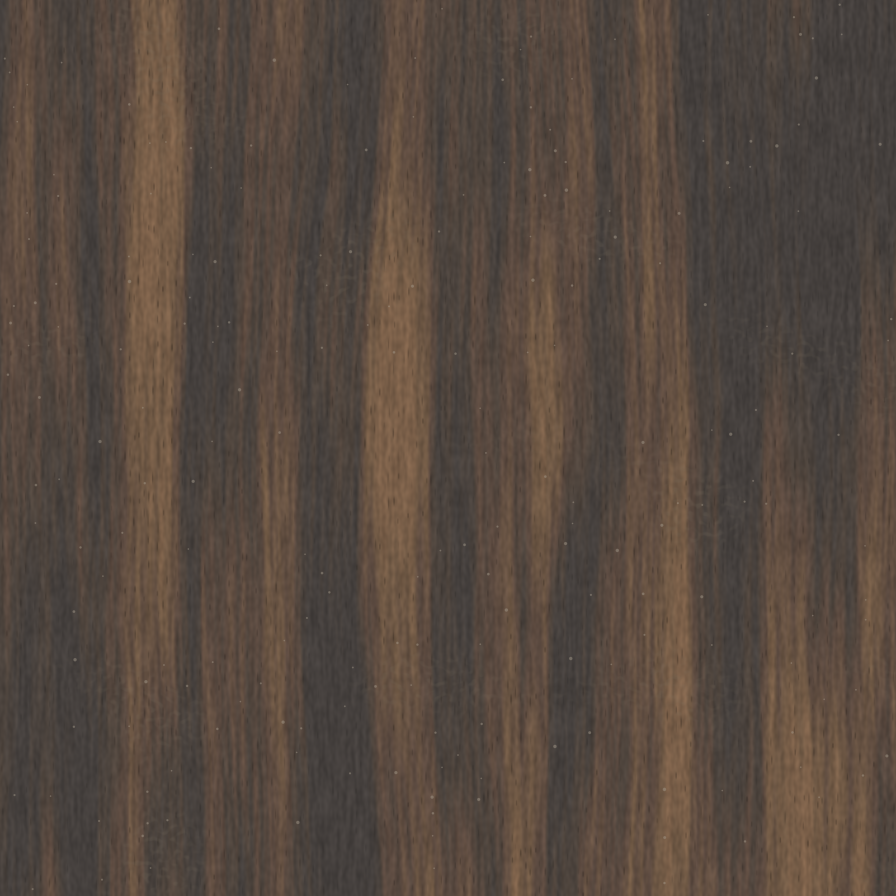
Reproduce this texture procedurally as a WebGL 2 fragment shader.

```glsl
#version 300 es
precision highp float;
// Dark streaked hardwood veneer: vertical bands, tapering flames, fine fibres, pores and dust.

#define BAND_COUNT 7.0
#define BAND_SHIFT 0.02
#define BAND_GAIN 0.62
#define FLAME_GAIN 1.7
#define STREAK_GAIN 1.7
#define THREAD_GAIN 1.35
#define FIBRE_GAIN 0.95
#define GRAIN_CONTRAST 0.17
#define PORE_DEPTH 0.17
#define SPECK_SHARE 0.12
#define SPECK_ALPHA 0.50
#define HAZE_ALPHA 0.16

uniform vec2 u_resolution;
out vec4 fragColor;

// Two random values in 0..1 for an integer cell
vec2 hash2(vec2 cell) {
    uvec2 v = uvec2(ivec2(cell)) * 1664525u + 1013904223u;
    v.x += v.y * 1664525u;
    v.y += v.x * 1664525u;
    v ^= v >> 16u;
    v.x += v.y * 1664525u;
    v.y += v.x * 1664525u;
    v ^= v >> 16u;
    return vec2(v & 65535u) / 65535.0;
}

float cornerSlope(vec2 cell, vec2 offset) {
    float angle = 6.2832 * hash2(cell).x;
    return dot(vec2(cos(angle), sin(angle)), offset);
}

// Gradient noise, roughly -0.7..0.7
float gradNoise(vec2 p) {
    vec2 i = floor(p), f = p - i;
    vec2 w = f * f * f * (f * (f * 6.0 - 15.0) + 10.0);
    vec2 e = vec2(1.0, 0.0);
    float low = mix(cornerSlope(i, f), cornerSlope(i + e.xy, f - e.xy), w.x);
    float high = mix(cornerSlope(i + e.yx, f - e.yx), cornerSlope(i + e.xx, f - e.xx), w.x);
    return mix(low, high, w.y);
}

// Wood tone as a rank in 0..1, from darkest to lightest
float woodTone(vec2 p) {
    float x = p.x + 0.040 * gradNoise(vec2(p.x * 3.0 + 5.3, p.y * 1.3 + 2.4))
                  + 0.007 * gradNoise(vec2(p.x * 14.0, p.y * 4.0 + 9.1));
    float z = 0.12 + BAND_GAIN * cos(6.2832 * BAND_COUNT * (x - BAND_SHIFT));
    z += FLAME_GAIN * gradNoise(vec2(x * 5.5 + 11.7, p.y * 1.6 + 3.3));
    z += STREAK_GAIN * gradNoise(vec2(x * 16.0 + 31.2, p.y * 1.5 + 7.4));
    z += THREAD_GAIN * gradNoise(vec2(x * 38.0 + 3.6, p.y * 1.7 + 17.3));
    z += FIBRE_GAIN * gradNoise(vec2(x * 85.0 + 8.1, p.y * 2.6 + 23.5));
    z += FIBRE_GAIN * gradNoise(vec2(x * 160.0 + 2.7, p.y * 6.0 + 51.5));
    // Flames on the right open out towards the bottom, the left edge stays dark
    z += 1.3 * (0.5 - p.y) * smoothstep(0.55, 0.75, p.x);
    z -= 0.6 * (1.0 - smoothstep(0.08, 0.16, p.x));
    return 1.0 / (1.0 + exp(-1.7 * z));
}

// Colour ramp with stops at the middle of each colour's share
vec3 woodColour(float tone) {
    vec3 shades[6] = vec3[6](
        vec3(0.27, 0.25, 0.24), vec3(0.31, 0.27, 0.24), vec3(0.36, 0.29, 0.25),
        vec3(0.40, 0.32, 0.26), vec3(0.44, 0.35, 0.27), vec3(0.49, 0.38, 0.29));
    float stops[6] = float[6](0.12, 0.38, 0.66, 0.82, 0.915, 0.975);
    vec3 colour = shades[0];
    for (int i = 1; i < 6; i++) {
        float blend = clamp((tone - stops[i - 1]) / (stops[i] - stops[i - 1]), 0.0, 1.0);
        colour = mix(colour, shades[i], blend);
    }
    return colour;
}

// Short thin dashes along the grain, staggered from column to column
float pores(vec2 p, float pixel) {
    vec2 grid = vec2(190.0, 40.0);
    float column = floor(p.x * grid.x);
    p.y += hash2(vec2(column, 77.0)).x;
    vec2 cell = vec2(column, floor(p.y * grid.y));
    vec2 pick = hash2(cell + 400.0), place = hash2(cell + 900.0);
    vec2 d = abs(p - (cell + 0.3 + 0.4 * place) / grid);
    float across = 1.0 - smoothstep(0.0002, 0.0004 + pixel, d.x);
    float along = 1.0 - smoothstep(0.001, 0.004 + 0.006 * pick.y, d.y);
    return across * along * smoothstep(0.55, 1.0, pick.x);
}

// Sparse pale dust dots
float specks(vec2 p, float pixel) {
    vec2 cell = floor(p * 40.0);
    vec2 pick = hash2(cell + 1700.0), place = hash2(cell + 2300.0);
    float d = length(p - (cell + 0.2 + 0.6 * place) / 40.0);
    float radius = mix(0.0005, 0.0016, pick.y * pick.y);
    return (1.0 - smoothstep(radius - 0.5 * pixel, radius + pixel, d)) * step(pick.x, SPECK_SHARE);
}

void main() {
    vec2 p = gl_FragCoord.xy / u_resolution.y;
    float pixel = 1.0 / u_resolution.y;
    float tone = woodTone(p);
    vec3 colour = woodColour(tone);

    // Fibre and fine surface grain
    float grain = gradNoise(vec2(p.x * 190.0, p.y * 24.0 + 41.0))
                + 0.7 * gradNoise(p * vec2(240.0, 110.0) + 67.0);
    colour *= 1.0 + GRAIN_CONTRAST * grain;
    colour *= 1.0 - PORE_DEPTH * pores(p, pixel) * mix(0.5, 1.2, tone);

    // Faint worn patches and dust
    float worn = smoothstep(0.1, 0.5, gradNoise(p * vec2(5.0, 8.0) + 13.6));
    worn *= smoothstep(0.0, 0.5, gradNoise(p * vec2(120.0, 150.0) + 29.0));
    colour = mix(colour, vec3(0.50, 0.46, 0.39), HAZE_ALPHA * worn);
    colour = mix(colour, vec3(0.64, 0.60, 0.54), SPECK_ALPHA * specks(p, pixel));
    fragColor = vec4(colour, 1.0);
}
```
